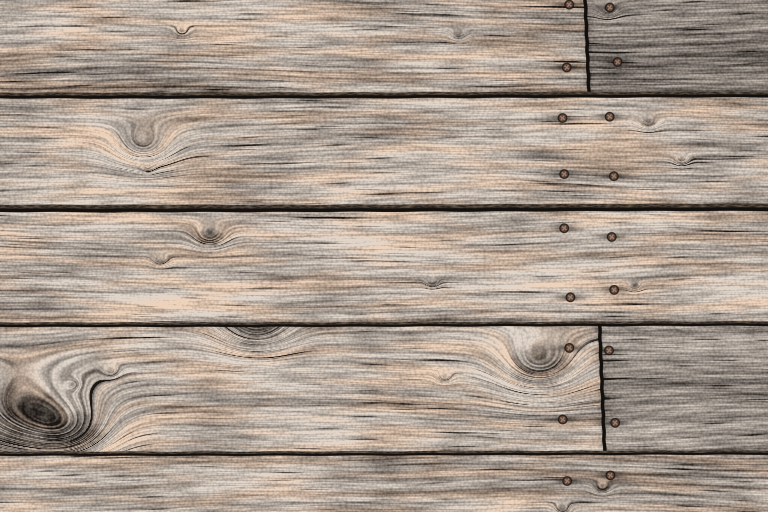
This texture is drawn by a WebGL 2 fragment shader. Its source:

```glsl
#version 300 es
precision highp float;
// Weathered deck boards: five horizontal planks with dark gaps, butt joints, screws.
// Stretched cellular noise makes fibres and cracks; layered sines make growth rings;
// knots are smooth bumps in the grain height, so that the grain closes around them.
uniform vec2 u_resolution;
out vec4 fragColor;

const vec3 DARK_WOOD = vec3(0.11, 0.09, 0.08);
const vec3 PALE_WOOD = vec3(0.84, 0.78, 0.73);
const vec3 GAP_BLACK = vec3(0.07, 0.06, 0.05);
const vec3 GAP_BROWN = vec3(0.29, 0.25, 0.21);
const vec3 RUST = vec3(0.37, 0.25, 0.19);
const vec3 WORN_METAL = vec3(0.62, 0.52, 0.45);

// Gaps between planks: height and half width
const vec2 GAPS[4] = vec2[4](vec2(0.115, 0.0042), vec2(0.367, 0.0045),
                             vec2(0.594, 0.0072), vec2(0.8145, 0.0058));
// Large knots: centre, radius, darkness
const vec4 KNOTS[6] = vec4[6](vec4(1.055, 0.285, 0.036, 0.55), vec4(0.41, 0.537, 0.015, 0.55),
                              vec4(0.50, 0.362, 0.032, 0.45), vec4(0.04, 0.18, 0.055, 0.65),
                              vec4(0.14, 0.155, 0.036, 0.60), vec4(0.28, 0.711, 0.026, 0.18));

vec2 hash2(vec2 p) {
  vec3 q = fract(p.xyx * vec3(0.1031, 0.1030, 0.0973));
  q += dot(q, q.yzx + 33.33);
  return fract((q.xx + q.yz) * q.zy);
}

// Distance to the nearest scattered cell centre
float cells(vec2 p) {
  vec2 cell = floor(p), f = p - cell;
  float nearest = 4.0;
  for (int j = -1; j <= 1; j++)
    for (int i = -1; i <= 1; i++) {
      vec2 o = vec2(i, j);
      vec2 d = o + hash2(cell + o + 50.0) - f;
      nearest = min(nearest, dot(d, d));
    }
  return sqrt(nearest);
}

// Raises the grain height around a knot and darkens its core and rim
void addKnot(vec2 p, vec2 centre, float radius, float darkness, inout float grain, inout float stain) {
  vec2 d = (p - centre) * vec2(0.75, 1.0) / radius;
  float e = dot(d, d), angle = atan(d.y, d.x + 1e-5);
  float r = sqrt(e) + 0.10 * sin(angle * 5.0 + centre.x * 40.0) + 0.06 * sin(angle * 13.0);
  grain += 2.4 * radius * exp(-0.35 * e);
  stain += darkness * (smoothstep(1.15, 0.35, r) + 0.4 * exp(-18.0 * (r - 1.0) * (r - 1.0)));
}

// Tone of bare wood at p, with grain height g and a seed for each piece
float woodTone(vec2 p, float g, float seed) {
  vec2 shift = vec2(17.3, 31.7) * seed;
  float fibre = cells(vec2(p.x * 13.0, g * 230.0) + shift);
  float streak = cells(vec2(p.x * 3.5, g * 65.0) + shift);
  float blotch = cells(vec2(p.x * 2.0, g * 8.0) + shift);
  float grit = cells(p * 170.0);
  float wave = sin(g * 410.0 + 3.0 * sin(g * 53.0 + seed) + 1.2 * sin(p.x * 4.0 + seed));
  float rings = pow(0.5 + 0.5 * wave, 4.0) * smoothstep(0.1, 0.7, blotch);
  float longCrack = smoothstep(0.09, 0.03, cells(vec2(p.x * 0.9, g * 34.0) + shift));
  float shortCrack = smoothstep(0.12, 0.04, cells(vec2(p.x * 3.2, g * 62.0) + shift));
  float tone = 0.87 - 0.24 * rings - 0.42 * (fibre - 0.43) - 0.38 * (streak - 0.43);
  tone -= 0.26 * (blotch - 0.43) + 0.22 * (grit - 0.43);
  return tone - (0.50 * longCrack + 0.30 * shortCrack) * (0.55 + fibre);
}

// Screw head with a dark rim and a worn cross slot
vec3 drawScrew(vec3 under, vec2 d, float px) {
  float r = length(d);
  vec2 slot = abs(mat2(0.8, 0.6, -0.6, 0.8) * d);
  float cross = smoothstep(0.0015 + px, 0.0015 - px, min(slot.x, slot.y));
  vec3 head = mix(RUST, WORN_METAL, cross * smoothstep(0.007, 0.004, r));
  head = mix(head, DARK_WOOD, smoothstep(0.0055, 0.0085, r));
  return mix(under, head, 0.9 * smoothstep(0.0095 + px, 0.0095 - px, r));
}

void main() {
  vec2 p = gl_FragCoord.xy / u_resolution.y;
  float px = 0.7 / u_resolution.y;

  // Plank index, its lower and upper limits, and the nearest gap
  float y = p.y + 0.0012 * sin(p.x * 2.3 + 1.0) + 0.0005 * sin(p.x * 43.0);
  float board = 0.0, low = -0.11, high = 1.035;
  vec2 gap = vec2(1.0, 0.005);
  for (int i = 0; i < 4; i++) {
    float d = y - GAPS[i].x;
    if (d > 0.0) { board += 1.0; low = GAPS[i].x; }
    else high = min(high, GAPS[i].x);
    if (abs(d) < abs(gap.x)) gap = vec2(d, GAPS[i].y);
  }

  // Every third plank is cut by a butt joint
  bool jointed = mod(board, 3.0) == 1.0;
  float joint = 1.186 - 0.01 * board + 0.04 * (0.5 * (low + high) - y);
  float fromJoint = jointed ? p.x - joint + 0.0006 * sin(p.y * 190.0) : -1.0;
  float offcut = step(0.0, fromJoint);
  float seed = board + 1.0 + 7.0 * offcut;

  // Grain height, bent by slow waves and by knots
  float grain = p.y + 0.006 * sin(p.x * 3.1 + seed * 2.0) + 0.0025 * sin(p.x * 8.7 + p.y * 24.0);
  float stain = 0.0;
  for (int i = 0; i < 6; i++) {
    vec4 k = KNOTS[i];
    if (k.y > low && k.y < high && offcut < 0.5) addKnot(p, k.xy, k.z, k.w, grain, stain);
  }
  for (int i = 0; i < 3; i++) {
    vec2 h = hash2(vec2(board * 5.0 + 3.0, float(i) * 9.0 + 2.0));
    vec2 centre = vec2(1.5 * h.x, mix(low, high, 0.2 + 0.6 * h.y));
    addKnot(p, centre, 0.005 + 0.004 * h.y, 0.35, grain, stain);
  }

  // Wood tone, plank differences and worn edges
  float tone = woodTone(p, grain, seed) - stain * (0.8 + 0.3 * sin(grain * 900.0));
  tone += 0.05 - 0.045 * abs(board - 2.0) - 0.15 * offcut - 0.06 * smoothstep(0.9, 1.5, p.x);
  float edge = min(min(y - low, high - y), abs(fromJoint));
  tone -= 0.45 * exp(-edge / 0.007) * cells(p * vec2(60.0, 130.0));
  float warmth = smoothstep(0.25, 0.75, cells(vec2(p.x * 5.0, grain * 40.0) + seed * 11.0));
  vec3 colour = mix(DARK_WOOD, PALE_WOOD, clamp(tone, 0.0, 1.08));
  colour *= mix(vec3(0.98, 1.0, 1.01), vec3(1.04, 0.99, 0.94), warmth * (1.0 - offcut));

  // Two pairs of screws in each plank, with stains along the grain
  for (int i = 0; i < 4; i++) {
    vec2 side = vec2(i % 2, i / 2);
    vec2 h = hash2(side * 13.0 + board * 4.0 + 6.0) - 0.5;
    vec2 spot = vec2(1.108 + 0.088 * side.x + 0.022 * h.x,
                     mix(low, high, 0.26 + 0.53 * side.y + 0.09 * h.y));
    vec2 d = p - spot, s = d / vec2(0.026, 0.006);
    colour *= 1.0 - 0.5 * exp(-dot(s, s));
    colour = drawScrew(colour, d, px);
  }

  // Joint cuts and plank gaps: brown lip above a black slot
  colour = mix(colour, GAP_BLACK, smoothstep(0.0034 + px, 0.0034 - px, abs(fromJoint)));
  float lip = smoothstep(-0.3, 0.3, gap.x / gap.y);
  vec3 gapColour = mix(GAP_BLACK, GAP_BROWN * (0.5 + cells(p * vec2(70.0, 240.0))), lip);
  colour = mix(colour, gapColour, smoothstep(gap.y + px, gap.y - px, abs(gap.x)));
  fragColor = vec4(colour, 1.0);
}
```
